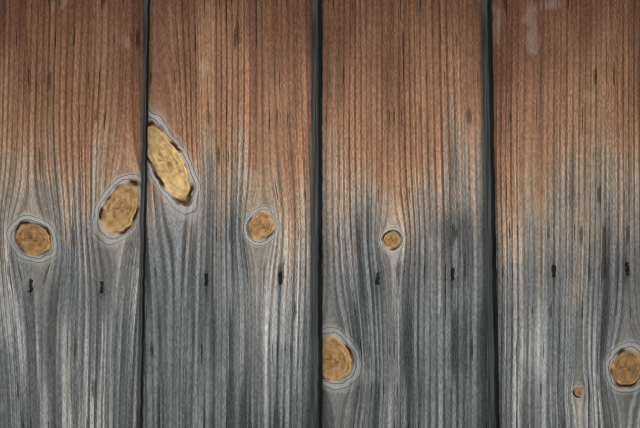
Write a Shadertoy shader that draws this texture.

```glsl
const float PITCH = 0.405;       // board width
const float FIRST_SEAM = -0.07;  // left edge of the first board

const vec3 UMBER = vec3(0.44, 0.31, 0.25);
const vec3 OCHRE = vec3(0.59, 0.45, 0.35);
const vec3 TAN = vec3(0.68, 0.60, 0.51);
const vec3 SLATE = vec3(0.29, 0.30, 0.30);
const vec3 ASH = vec3(0.44, 0.45, 0.45);
const vec3 SILVER = vec3(0.66, 0.66, 0.64);
const vec3 RUST = vec3(0.38, 0.25, 0.18);
const vec3 HONEY = vec3(0.73, 0.61, 0.42);
const vec3 HEARTWOOD = vec3(0.52, 0.39, 0.25);
const vec3 SOOT = vec3(0.10, 0.10, 0.10);

struct Knot { vec2 centre; float radius, stretch, lean; };
const int KNOT_COUNT = 8;
const Knot KNOTS[KNOT_COUNT] = Knot[](
    Knot(vec2(0.078, 0.441), 0.042, 0.95, -0.2),
    Knot(vec2(0.283, 0.512), 0.042, 1.40, 0.30),
    Knot(vec2(0.387, 0.625), 0.040, 2.30, -0.45),
    Knot(vec2(0.611, 0.473), 0.029, 1.10, 0.10),
    Knot(vec2(0.916, 0.439), 0.022, 1.00, 0.0),
    Knot(vec2(0.779, 0.160), 0.043, 1.20, -0.2),
    Knot(vec2(1.465, 0.141), 0.038, 1.10, 0.10),
    Knot(vec2(1.352, 0.084), 0.012, 1.00, 0.0));

float hash(vec2 p) {
    vec3 q = fract(p.xyx * 0.1031);
    q += dot(q, q.yzx + 33.33);
    return fract((q.x + q.y) * q.z);
}

float noise(vec2 p) {
    vec2 i = floor(p), f = fract(p);
    f = f * f * (3.0 - 2.0 * f);
    return mix(mix(hash(i), hash(i + vec2(1, 0)), f.x),
               mix(hash(i + vec2(0, 1)), hash(i + vec2(1, 1)), f.x), f.y);
}

float fbm(vec2 p) {
    return 0.5 * noise(p) + 0.3 * noise(p * 2.1 + 7.0) + 0.2 * noise(p * 4.3 + 19.0);
}

// Position across the boards, allowing for slightly leaning seams
float acrossBoards(vec2 p) {
    return p.x - 0.045 * (0.74 - p.x) * (p.y - 0.5) - FIRST_SEAM;
}

float boardIndex(vec2 p) { return floor(acrossBoards(p) / PITCH); }

vec2 knotOffset(vec2 p, Knot k) {
    vec2 d = p - k.centre;
    return vec2(d.x - k.lean * d.y, d.y);
}

// Grain lines part around each knot like a stream around a stone
float grainCoord(vec2 p, float board) {
    float u = p.x + 0.008 * (noise(vec2(p.x * 5.0, p.y * 3.0) + board * 17.0) - 0.5);
    for (int i = 0; i < KNOT_COUNT; i++) {
        Knot k = KNOTS[i];
        if (boardIndex(k.centre) != board) continue;
        vec2 d = p - k.centre;
        d.x -= k.lean * d.y * exp(-8.0 * abs(d.y));
        d.y *= 0.5 / k.stretch;
        float r2 = k.radius * k.radius;
        u -= d.x * 1.1 * r2 / (dot(d, d) + 0.5 * r2);
    }
    return u + board * 3.7;
}

vec3 weatheredWood(vec2 p, float u, float board) {
    float streak = noise(vec2(u * 38.0, p.y * 1.1));
    float broad = fbm(vec2(u * 6.0, p.y * 3.0));
    float fibre = noise(vec2(u * 190.0, p.y * 5.0));
    float height = p.y + 0.17 * (streak - 0.5) + 0.36 * (broad - 0.5) + 0.03 * (board - 1.5);
    vec3 brown = mix(TAN, OCHRE, smoothstep(0.50, 0.74, height));
    brown = mix(brown, UMBER, smoothstep(0.70, 1.0, height));
    float tone = 0.32 * streak + 0.55 * broad + 0.25 * fibre;
    vec3 grey = mix(SLATE, ASH, smoothstep(0.30, 0.50, tone));
    grey = mix(grey, SILVER, smoothstep(0.54, 0.86, tone));
    vec3 wood = mix(grey, brown, smoothstep(0.34, 0.72, height));

    // Growth lines, fibres, splits and a few pale scuffs
    float phase = u * 72.0 + 1.8 * noise(vec2(u * 13.0, p.y * 0.4));
    float ring = 0.5 + 0.5 * cos(6.2832 * phase);
    float strength = 0.2 + 0.6 * noise(vec2(u * 23.0, p.y * 1.2 + 5.0));
    vec3 lineColour = mix(SLATE, RUST, smoothstep(0.22, 0.55, height));
    wood = mix(wood, lineColour, strength * smoothstep(0.5, 1.0, ring));
    wood *= 0.87 + 0.26 * fibre;
    wood *= 0.88 + 0.24 * noise(p * vec2(420.0, 170.0));
    float split = noise(vec2(u * 170.0, p.y * 11.0 + 31.0));
    wood *= 1.0 - 0.35 * smoothstep(0.84, 0.97, split);
    float scuff = smoothstep(0.70, 0.80, fbm(p * vec2(13.0, 9.0) + 40.0));
    return mix(wood, SILVER, 0.3 * scuff * smoothstep(0.3, 0.7, fibre));
}

vec3 addKnot(vec3 colour, vec2 p, Knot k, float aa) {
    vec2 d = knotOffset(p, k);
    float wobble = 0.35 * (fbm(p * 28.0) - 0.5);
    float rho = length(d / vec2(1.0, k.stretch)) / k.radius + wobble;
    float soft = 0.03 + aa / k.radius;
    float flare = exp(-1.5 * d.x * d.x / (k.radius * k.radius) - 7.0 * abs(d.y));
    colour = mix(colour, TAN, 0.35 * flare);
    // Pale collar with thin dark rings, broken by noise
    float collar = 1.0 - smoothstep(1.25, 1.7, rho);
    float ring = smoothstep(0.4, 1.0, cos(rho * 26.0 + 3.0 * noise(p * 25.0)));
    float patchy = 0.35 + 0.6 * noise(p * 22.0 + 9.0);
    colour = mix(colour, mix(SILVER, ASH * 0.8, 0.7 * ring), collar * patchy);
    float grain = noise(vec2(rho * 9.0, atan(d.y, d.x) * 1.5)) * 0.6 + 0.4 * noise(p * 150.0);
    float pale = clamp(0.1 + 0.45 * rho * rho + 0.5 * (k.stretch - 1.0), 0.0, 1.0);
    vec3 core = mix(HEARTWOOD, HONEY, pale) * (0.66 + 0.62 * grain);
    colour = mix(colour, core, 1.0 - smoothstep(1.0 - soft, 1.0 + soft, rho));
    float rim = 1.0 - smoothstep(0.02, 0.06 + soft, abs(rho - 1.02));
    return mix(colour, RUST * 0.6, rim * smoothstep(0.3, 0.8, noise(p * 38.0 + 3.0)));
}

// Two rusted nail slots per board
vec3 addNails(vec3 colour, vec2 p, float local, float board, float aa) {
    for (int i = 0; i < 2; i++) {
        float jitter = hash(vec2(board, float(i)) + 4.0) - 0.5;
        vec2 d = vec2(local - 0.145 - 0.172 * float(i) - 0.012 * jitter,
                      p.y - 0.328 - 0.03 * p.x - 0.012 * jitter);
        float slot = length(vec2(d.x, d.y - clamp(d.y, -0.011, 0.011)));
        slot += 0.005 * (noise(p * 160.0) - 0.5);
        colour *= 1.0 - 0.35 * exp(-abs(d.x) * 130.0 - abs(d.y + 0.015) * 30.0);
        colour = mix(colour, SOOT, 0.85 * (1.0 - smoothstep(0.004 - aa, 0.004 + aa, slot)));
    }
    return colour;
}

vec3 addSeam(vec3 colour, vec2 p, float across, float aa) {
    float seam = floor(across / PITCH + 0.5);
    float d = across - seam * PITCH + 0.0015 * (noise(vec2(seam * 9.0, p.y * 50.0)) - 0.5);
    float halfWidth = seam < 1.5 ? 0.007 : 0.013;
    colour *= 1.0 - 0.3 * exp(-max(abs(d) - halfWidth, 0.0) * 110.0);
    vec3 recess = mix(SLATE * 0.85, SOOT, smoothstep(0.0, 0.5, d / halfWidth));
    recess *= 0.75 + 0.5 * noise(vec2(d * 350.0, p.y * 12.0));
    return mix(recess, colour, smoothstep(halfWidth - aa, halfWidth + aa, abs(d)));
}

void mainImage(out vec4 fragColor, in vec2 fragCoord) {
    vec2 p = fragCoord / iResolution.y;
    float aa = 1.0 / iResolution.y;
    float across = acrossBoards(p);
    float board = boardIndex(p);
    vec3 colour = weatheredWood(p, grainCoord(p, board), board);
    for (int i = 0; i < KNOT_COUNT; i++)
        if (boardIndex(KNOTS[i].centre) == board) colour = addKnot(colour, p, KNOTS[i], aa);
    colour = addNails(colour, p, across - board * PITCH, board, aa);
    colour = addSeam(colour, p, across, aa);
    // Darkened corners
    vec2 c = (p - vec2(0.75, 0.5)) / vec2(0.75, 0.5);
    fragColor = vec4(colour * (1.08 - 0.13 * dot(c, c)), 1.0);
}
```
